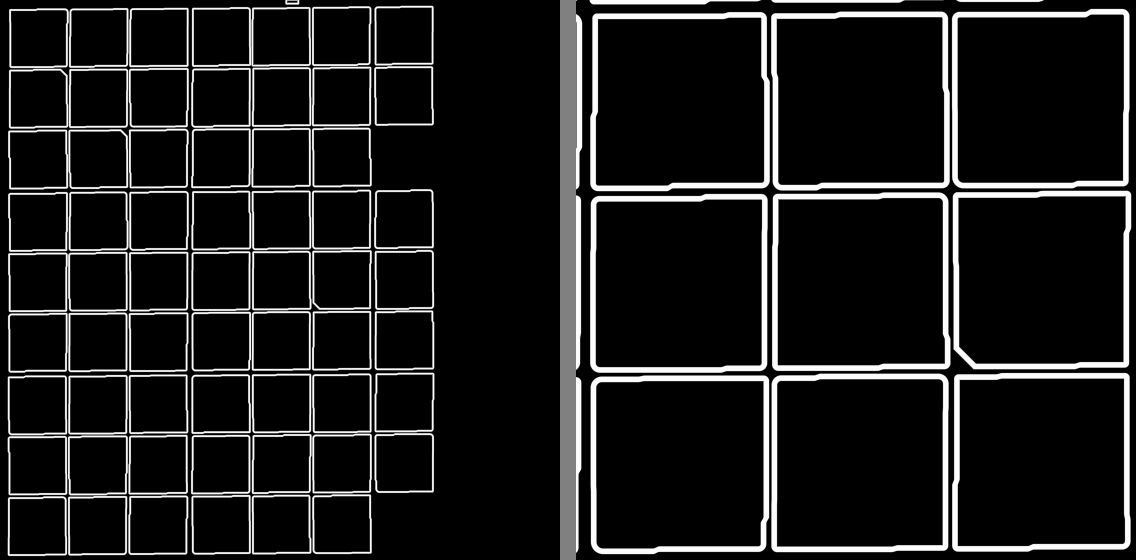
Left, the full canvas; right, a detail of the centre.
Reproduce this pattern procedurally as a Shadertoy shader.

```glsl
// Hand-ruled grid of white square outlines on black, 7 across and 9 down.
// Each pixel tests the nearby cells; every edge is a half-plane with a small
// hashed stair step, and a few cells are missing or have a clipped corner.

#define GRID       vec2(7.0, 9.0)
#define ORIGIN     vec2(0.0690, 0.0684)   // centre of the top left cell
#define PITCH      vec2(0.1074, 0.1081)
#define GROUP_GAP  vec2(0.0039, 0.0033)   // extra space after every third cell
#define ROW_RISE   0.00075                // upward drift per column
#define HALF_SIZE  0.0510
#define HALF_LINE  0.00168
#define WOBBLE     0.0018
#define JITTER     0.0008
#define CHIP       0.0110
#define INK        vec3(0.99)

float hash(vec2 cell, float seed) {
    return fract(sin(dot(cell, vec2(127.1, 311.7)) + seed * 74.7) * 4375.85);
}

// Centred stair step at a hashed place along an edge, from -0.5 to 0.5
float stair(float along, vec2 cell, float seed) {
    float place = (hash(cell, seed) - 0.5) * 1.3 * HALF_SIZE;
    return smoothstep(-0.002, 0.002, along - place) - 0.5;
}

// Cell centre, with y pointing down
vec2 cellCentre(vec2 cell) {
    vec2 centre = ORIGIN + cell * PITCH + floor(cell / 3.0) * GROUP_GAP;
    centre.x += cell.y * (cell.x * 0.00008 - 0.0003);
    centre.y -= cell.x * ROW_RISE;
    return centre + JITTER * (vec2(hash(cell, 1.0), hash(cell, 2.0)) - 0.5);
}

// Direction of the clipped corner, or zero for a whole cell
vec2 chipCorner(vec2 cell) {
    if (cell == vec2(0.0, 1.0) || cell == vec2(1.0, 2.0)) return vec2(1.0, -1.0);
    if (cell == vec2(5.0, 4.0)) return vec2(-1.0, 1.0);
    return vec2(0.0);
}

bool isPresent(vec2 cell) {
    bool inside = all(greaterThanEqual(cell, vec2(0.0))) && all(lessThan(cell, GRID));
    bool missing = cell.x == 6.0 && (cell.y == 2.0 || cell.y == 8.0);
    return inside && !missing;
}

// Signed distance from edge excesses, with rounded corners
float roundedCorner(vec2 excess, float radius) {
    vec2 e = excess + radius;
    return length(max(e, 0.0)) + min(max(e.x, e.y), 0.0) - radius;
}

float wobblyBox(vec2 p, vec2 cell) {
    vec2 q = p - cellCentre(cell);
    vec2 corner = step(0.0, q);

    // Uneven edges: sides lean either way, top and bottom climb to the right
    float side = 3.0 + corner.x;
    float cap = 5.0 + corner.y;
    float lean = WOBBLE * (hash(cell, side + 8.0) * 2.0 - 1.0);
    float climb = WOBBLE * (0.3 + 0.7 * hash(cell, cap + 8.0));
    q.x -= lean * stair(q.y, cell, side);
    q.y += climb * stair(q.x, cell, cap);

    float pick = hash(cell, 20.0 + corner.x + 2.0 * corner.y);
    float radius = mix(0.001, 0.006, pick * pick);
    float d = roundedCorner(abs(q) - HALF_SIZE, radius);

    vec2 chip = chipCorner(cell);
    if (chip != vec2(0.0)) {
        d = max(d, (dot(q, chip) - 2.0 * HALF_SIZE + CHIP) * 0.7071);
    }
    return d;
}

void mainImage(out vec4 fragColor, in vec2 fragCoord) {
    float canvas = min(iResolution.x, iResolution.y);
    vec2 p = fragCoord / canvas;
    p.y = 1.0 - p.y;

    // Nearest outline among the surrounding cells
    vec2 nearest = round((p - ORIGIN) / (PITCH + GROUP_GAP / 3.0));
    float d = 1.0;
    for (int j = -1; j <= 1; j++) {
        for (int i = -1; i <= 1; i++) {
            vec2 cell = nearest + vec2(i, j);
            if (isPresent(cell)) d = min(d, abs(wobblyBox(p, cell)));
        }
    }

    // Small tab on the top border
    vec2 tab = abs(p - vec2(0.522, 0.0030)) - vec2(0.0107, 0.0035);
    d = min(d, abs(roundedCorner(tab, 0.0005)));

    float soft = 0.75 / canvas;
    float line = 1.0 - smoothstep(HALF_LINE - soft, HALF_LINE + soft, d);
    fragColor = vec4(INK * line, 1.0);
}
```
